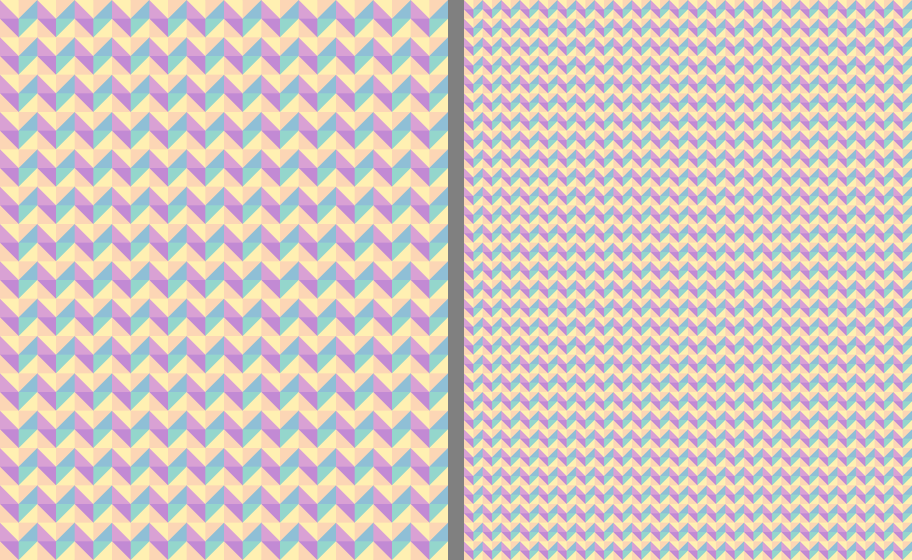
Left, the tile; right, the same tile 2 across and 2 down.
Give the GLSL for this pattern, as a WebGL 2 fragment shader.

```glsl
#version 300 es
precision highp float;
// Pastel folded chevrons: zigzag bands of two-tone facets on yellow and peach triangles.

uniform vec2 u_resolution;
out vec4 fragColor;

const vec2 REPEATS = vec2(12.0, 15.0);    // whole tiles across and down
const float EDGE_SOFTNESS = 1.0;          // edge blend, in output samples

const vec3 PEACH  = vec3(0.99, 0.84, 0.71);
const vec3 YELLOW = vec3(1.00, 0.94, 0.70);
const vec3 PINK   = vec3(0.85, 0.63, 0.83);
const vec3 BLUE   = vec3(0.56, 0.75, 0.84);
const vec3 TEAL   = vec3(0.58, 0.84, 0.80);
const vec3 PURPLE = vec3(0.76, 0.54, 0.83);

// Periodic mask: 0 on the first half of each unit, 1 on the second, with soft edges.
float secondHalf(float t, float blur) {
    float offset = abs(fract(t - 0.25) - 0.5);
    return clamp(0.5 + (0.25 - offset) / blur, 0.0, 1.0);
}

void main() {
    vec2 tile = gl_FragCoord.xy / u_resolution * REPEATS;
    vec2 blur = EDGE_SOFTNESS * REPEATS / u_resolution;

    // Quadrants of the tile
    float right = secondHalf(tile.x, blur.x);
    float top = secondHalf(tile.y, blur.y);

    // V-shaped band, half a tile tall, lowest at the tile centre
    float rise = abs(fract(tile.x) - 0.5);
    float band = 1.0 - secondHalf(tile.y - rise, length(blur));

    // Facets of the band
    vec3 upperFacet = mix(PINK, BLUE, right);
    vec3 lowerFacet = mix(PURPLE, TEAL, right);
    vec3 facet = mix(lowerFacet, upperFacet, top);

    // Ground triangles, alternating as a checkerboard
    vec3 ground = mix(mix(PEACH, YELLOW, right), mix(YELLOW, PEACH, right), top);

    fragColor = vec4(mix(ground, facet, band), 1.0);
}
```
